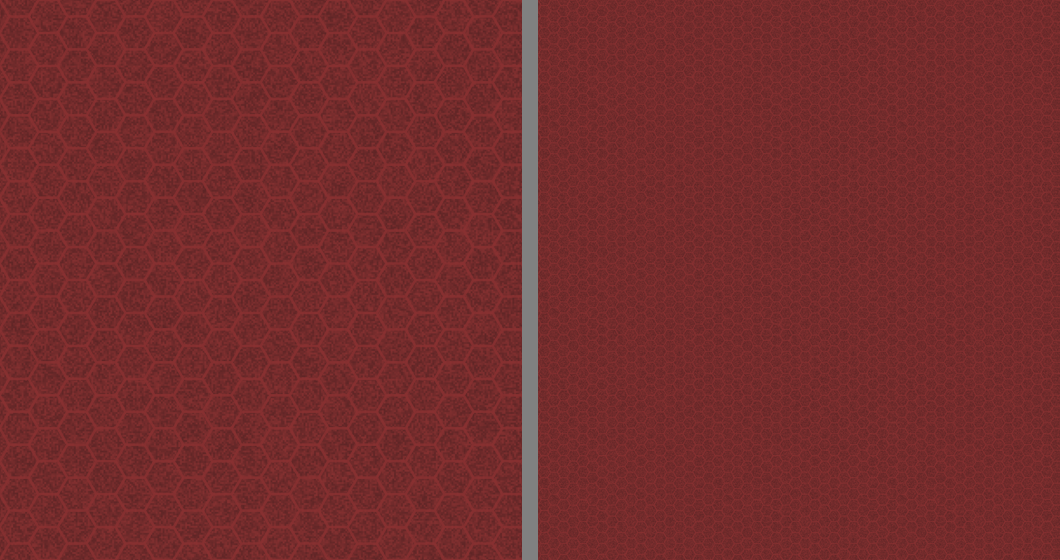
Left: one tile. Right: repeated 3 by 3.
This pattern is drawn by a Shadertoy shader. Its source:

```glsl
const vec2 REPEATS = vec2(9.0, 17.0);         // hexagon pairs across, hexagons down
const vec2 GRID_SHIFT = vec2(0.328, 0.0);     // in repeats
const float LINE_HALF_WIDTH = 0.038;          // in hexagon heights
const float LINE_SOFTNESS = 0.022;
const float LINE_GRAIN = 0.16;                // share of grain showing on the lines
const vec2 GRAIN_CELLS = vec2(300.0, 320.0);
const vec2 PATCH_CELLS = vec2(36.0, 38.0);
const float PATCH_STRENGTH = 0.14;
const vec3 LINE_COLOR = vec3(0.540, 0.190, 0.192);
const vec3 FILL_DARK = vec3(0.372, 0.146, 0.148);
const vec3 FILL_LIGHT = vec3(0.520, 0.190, 0.190);
const float SQRT3 = 1.7320508;

float hash(vec2 cell) {
    uvec2 u = uvec2(cell) * uvec2(1597u, 3571u);
    uint h = (u.x ^ u.y) * 747796405u + 12345u;
    h = ((h >> 15u) ^ h) * 277803737u;
    h = ((h >> 13u) ^ h) * 668265u;
    h ^= h >> 16u;
    return float(h & 65535u) / 65535.0;
}

// Value noise that wraps over the unit square
float tilingNoise(vec2 uv, vec2 cells) {
    vec2 p = uv * cells;
    vec2 i = floor(p);
    vec2 f = smoothstep(0.0, 1.0, p - i);
    vec2 lo = mod(i, cells);
    vec2 hi = mod(i + 1.0, cells);
    float bottom = mix(hash(lo), hash(vec2(hi.x, lo.y)), f.x);
    float top = mix(hash(vec2(lo.x, hi.y)), hash(hi), f.x);
    return mix(bottom, top, f.y);
}

// Distance to the nearest edge of a flat-topped honeycomb, in hexagon heights
float honeycombEdge(vec2 p) {
    vec2 period = vec2(SQRT3, 1.0);
    vec2 evenCell = (fract(p + 0.5) - 0.5) * period;
    vec2 oddCell = (fract(p) - 0.5) * period;
    vec2 q = abs(dot(evenCell, evenCell) < dot(oddCell, oddCell) ? evenCell : oddCell);
    return 0.5 - max(q.y, dot(q, vec2(0.5 * SQRT3, 0.5)));
}

void mainImage(out vec4 fragColor, in vec2 fragCoord) {
    vec2 uv = fragCoord / iResolution.xy;

    // Speckled fill with faint larger patches
    float grain = tilingNoise(uv, GRAIN_CELLS);
    float patches = tilingNoise(uv, PATCH_CELLS) - 0.5;
    float tone = clamp(grain + PATCH_STRENGTH * patches, 0.0, 1.0);
    vec3 fill = mix(FILL_DARK, FILL_LIGHT, tone);

    // Honeycomb lines
    float edge = honeycombEdge(uv * REPEATS - GRID_SHIFT);
    float blur = max(LINE_SOFTNESS, 0.7 * REPEATS.y / iResolution.y);
    float line = 1.0 - smoothstep(LINE_HALF_WIDTH - blur, LINE_HALF_WIDTH + blur, edge);
    vec3 lineColor = mix(LINE_COLOR, fill, LINE_GRAIN);

    fragColor = vec4(mix(fill, lineColor, line), 1.0);
}
```
